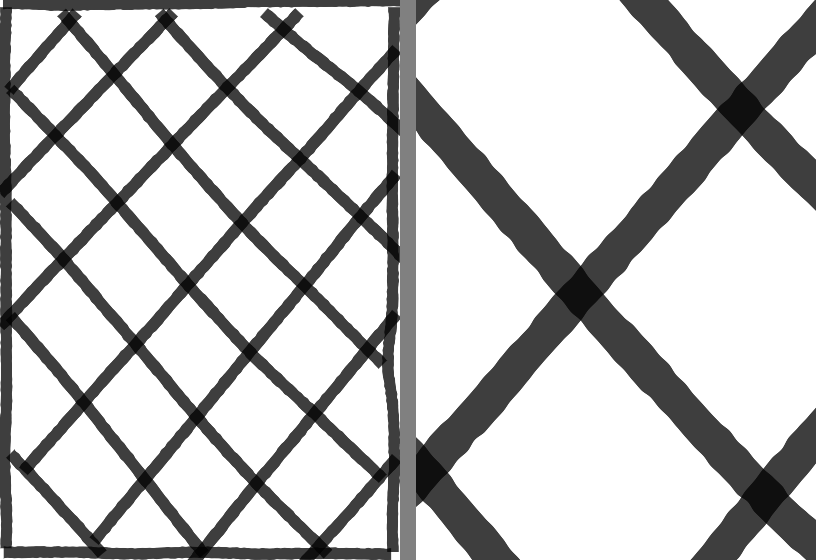
Left: the whole. Right: its middle third, enlarged.
Reproduce this pattern procedurally as a WebGL 1 fragment shader.

```glsl
precision highp float;
// Hand-drawn diamond lattice of translucent marker strokes inside a wobbly frame.

uniform vec2 u_resolution;

#define UNITS 768.0        // drawing units per canvas height
#define STROKE 16.4        // lattice stroke width
#define FRAME 15.6         // frame stroke width
#define INK 0.245          // light passed by one layer of ink
#define FALL_SLOPE 1.07    // slope of the falling strokes
#define FALL_STEP 166.0    // vertical gap between falling strokes
#define RISE_SLOPE 1.13    // slope of the rising strokes
#define RISE_STEP 187.0    // vertical gap between rising strokes
#define WOBBLE 3.0         // slow drift of a stroke
#define ROUGH 1.1          // raggedness of the edges

float hash(vec2 p) {
  vec3 q = fract(vec3(p.xyx) * 0.1031);
  q += dot(q, q.yzx + 33.33);
  return fract((q.x + q.y) * q.z);
}

// Smooth one-dimensional noise in -0.5..0.5, separate for each seed.
float noise(float t, float seed) {
  float cell = floor(t), f = fract(t);
  f = f * f * (3.0 - 2.0 * f);
  return mix(hash(vec2(cell, seed)), hash(vec2(cell + 1.0, seed)), f) - 0.5;
}

float isIndex(float k, float target) {
  return 1.0 - step(0.5, abs(k - target));
}

// Height of falling stroke k at x, with y measured downwards.
float fallingY(float k, float x) {
  float tilt = -0.022 * cos(3.14159 * k)
             + 0.12 * isIndex(k, 2.0) - 0.16 * isIndex(k, -3.0);
  float bow = 9.0 * cos((x - 315.0) * 0.0125);
  return 108.0 + FALL_STEP * k + FALL_SLOPE * x + bow
       + tilt * (x - 270.0 + 60.0 * k) + 9.0 * isIndex(k, 3.0)
       + WOBBLE * noise(x / 70.0, k + 20.0);
}

// Height of rising stroke k at x: the fan opens and closes with k.
float risingY(float k, float x) {
  float tilt = -0.1 * sin(1.05 * k);
  float squeeze = 16.0 * isIndex(k, -3.0) - 32.0 * (1.0 - step(1.0, abs(k + 1.5)));
  return 682.0 + RISE_STEP * k - RISE_SLOPE * x + squeeze
       + tilt * (x - 270.0 - 75.0 * k)
       + WOBBLE * noise(x / 70.0, k + 40.0);
}

float strokeY(float rising, float k, float x) {
  return rising > 0.5 ? risingY(k, x) : fallingY(k, x);
}

// Signed overshoot of p beyond a box, negative inside.
float outside(vec2 p, vec2 low, vec2 high) {
  vec2 d = max(low - p, p - high);
  return max(d.x, d.y);
}

// Distance to a lattice stroke with square-cut ends.
float latticeStroke(vec2 p, float rising, float k) {
  float slope = (strokeY(rising, k, p.x + 2.0) - strokeY(rising, k, p.x - 2.0)) / 4.0;
  vec2 normal = normalize(vec2(-slope, 1.0));
  float across = (p.y - strokeY(rising, k, p.x)) * normal.y;
  vec2 foot = p - across * normal;

  vec2 low = vec2(14.0, 17.0);
  vec2 high = vec2(k < -1.5 ? 570.0 : 525.0, 760.0);
  if (rising > 0.5) {
    low.x = k < -2.5 ? 12.0 : (k < -0.5 ? 0.0 : 32.0);
    high = vec2(544.0, isIndex(k, 1.0) > 0.5 ? 742.0 : 790.0);
  }
  float grain = noise(foot.x / 4.0, k + 60.0 + 20.0 * rising + 9.0 * sign(across));
  return max(abs(across) - STROKE * 0.5 + ROUGH * grain, outside(foot, low, high));
}

// Distance to a frame bar running from start to end along its own axis.
float frameBar(float along, float across, float start, float end, float seed) {
  across += 4.0 * noise(along / 90.0, seed);
  float grain = noise(along / 5.0, seed + 9.0 * sign(across));
  return max(abs(across) - FRAME * 0.5 + ROUGH * grain,
             max(start - along, along - end));
}

float layer(float dist, float pixel) {
  return mix(INK, 1.0, smoothstep(-0.5 * pixel, 0.5 * pixel, dist));
}

void main() {
  float pixel = UNITS / u_resolution.y;
  vec2 p = gl_FragCoord.xy * pixel;
  p.y = UNITS - p.y;
  float right = u_resolution.x * pixel;
  float light = 1.0;

  // Seven strokes in each direction, each darkening what it crosses.
  for (int i = -3; i <= 3; i++) {
    light *= layer(latticeStroke(p, 0.0, float(i)), pixel);
    light *= layer(latticeStroke(p, 1.0, float(i)), pixel);
  }

  // Frame: slanted top, level bottom, upright sides with a dent on the right.
  float dent = 7.0 * exp(-pow((p.y - 500.0) / 45.0, 2.0));
  light *= layer(frameBar(p.x, p.y - 6.0 + 0.008 * p.x, 4.0, right, 101.0), pixel);
  light *= layer(frameBar(p.x, p.y - 758.0, 5.0, right - 12.0, 131.0), pixel);
  light *= layer(frameBar(p.y, p.x - 8.0, 10.0, 752.0, 161.0), pixel);
  light *= layer(frameBar(p.y, p.x - right + 9.0 + dent, 10.0, 757.0, 191.0), pixel);

  gl_FragColor = vec4(vec3(light), 1.0);
}
```
